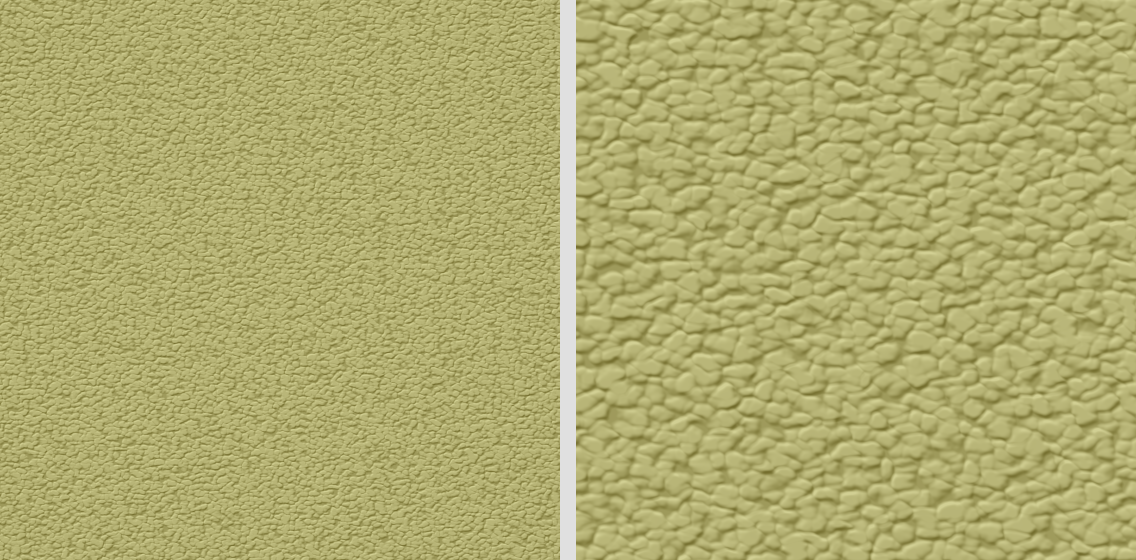
Left, the full canvas; right, a detail of the centre.
A Shadertoy shader for this texture:

```glsl
const vec3 SHADE_COLOR = vec3(0.53, 0.51, 0.26);
const vec3 LIGHT_COLOR = vec3(0.77, 0.76, 0.52);
const vec2 GRAIN_COUNT = vec2(112.0, 160.0);  // lumps across and up the canvas
const vec2 LIGHT_STEP = vec2(-0.13, 0.32);    // towards the light, in grains
const float WARP_COARSE = 0.7;
const float WARP_FINE = 0.22;
const float LEVEL_SPREAD = 0.35;              // random height of each lump
const float BLEND_SHARPNESS = 13.0;           // how crisply lumps meet
const float HEIGHT_LOW = -0.45;
const float HEIGHT_HIGH = 0.22;
const float BASE_TONE = 0.66;
const float LIT_RELIEF = 0.58;
const float SHADED_RELIEF = 0.74;
const float CREASE_DEPTH = 0.42;
const float MOTTLE = 0.05;
const float VIGNETTE = 0.08;
const int SAMPLES = 2;                        // per axis

float hash(vec2 p) {
    return fract(sin(dot(p, vec2(127.1, 311.7))) * 43758.5453);
}

vec2 hash2(vec2 p) {
    return vec2(hash(p), hash(p + vec2(37.3, 91.7)));
}

float valueNoise(vec2 p) {
    vec2 i = floor(p), f = fract(p);
    vec2 u = f * f * (3.0 - 2.0 * f);
    return mix(mix(hash(i), hash(i + vec2(1, 0)), u.x),
               mix(hash(i + vec2(0, 1)), hash(i + vec2(1, 1)), u.x), u.y);
}

vec2 warpNoise(vec2 p) {
    return vec2(valueNoise(p), valueNoise(p + 53.0)) - 0.5;
}

// Flat-topped lumps of random height, melted together by a smooth maximum
float leatherHeight(vec2 p) {
    p += WARP_COARSE * warpNoise(p * 0.8) + WARP_FINE * warpNoise(p * 2.3 + 7.0);
    vec2 cell = floor(p), local = fract(p);
    float sum = 0.0;
    for (int y = -1; y <= 1; y++) {
        for (int x = -1; x <= 1; x++) {
            vec2 offset = vec2(x, y);
            vec2 toSeed = offset + hash2(cell + offset) - local;
            float level = LEVEL_SPREAD * hash(cell + offset + 17.0);
            sum += exp(BLEND_SHARPNESS * (level - dot(toSeed, toSeed)));
        }
    }
    float height = log(sum) / BLEND_SHARPNESS;
    return smoothstep(HEIGHT_LOW, HEIGHT_HIGH, height);
}

// Light falling from above plus darkening inside the creases
float leatherTone(vec2 uv) {
    vec2 p = uv * GRAIN_COUNT;
    float height = leatherHeight(p);
    float slope = height - leatherHeight(p + LIGHT_STEP);
    float relief = slope > 0.0 ? LIT_RELIEF : SHADED_RELIEF;
    float mottle = valueNoise(p * 0.3 + 11.0) - 0.5;
    float tone = BASE_TONE + relief * slope + CREASE_DEPTH * (height - 0.68);
    return clamp(tone + MOTTLE * mottle, -0.4, 1.2);
}

void mainImage(out vec4 fragColor, in vec2 fragCoord) {
    // Supersampling
    float tone = 0.0;
    for (int j = 0; j < SAMPLES; j++) {
        for (int i = 0; i < SAMPLES; i++) {
            vec2 subpixel = (vec2(i, j) + 0.5) / float(SAMPLES) - 0.5;
            tone += leatherTone((fragCoord + subpixel) / iResolution.y);
        }
    }
    tone /= float(SAMPLES * SAMPLES);

    // Slight falloff towards the corners
    vec2 centered = fragCoord / iResolution.xy - 0.5;
    tone += VIGNETTE * (0.17 - dot(centered, centered));

    fragColor = vec4(mix(SHADE_COLOR, LIGHT_COLOR, tone), 1.0);
}
```
